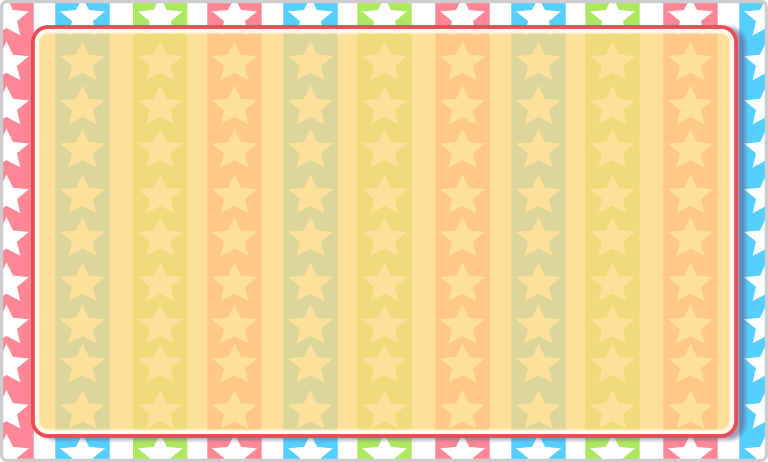
Reproduce this background procedurally as a Shadertoy shader.

```glsl
const vec2 CANVAS = vec2(768.0, 460.0);   // design grid stretched over the canvas
const float STRIPE_STEP = 76.0;
const float STRIPE_HALF = 27.2;
const float FIRST_STRIPE = 6.5;
const float STAR_RADIUS = 22.3;
const float STAR_INNER = 0.47;
const vec2 STAR_SQUASH = vec2(0.95, 1.05);
const float STAR_ROWS[11] = float[11](18.0, 62.5, 106.5, 149.5, 195.0, 237.5,
                                      282.5, 324.5, 363.5, 409.5, 453.0);
const vec2 PANEL_CENTER = vec2(384.5, 230.5);
const vec2 PANEL_HALF = vec2(353.5, 205.5);
const float PANEL_RADIUS = 17.0;
const float BORDER_WIDTH = 3.8;
const float GLOW_WIDTH = 8.5;
const float PANEL_OPACITY = 0.8;
const vec2 SHADOW_OFFSET = vec2(7.5, 2.0);
const float SHADOW_BLUR = 4.0;
const float SHADOW_OPACITY = 0.6;
const float FRAME_WIDTH = 3.2;
const float FRAME_RADIUS = 7.0;

const vec3 WHITE = vec3(1.0);
const vec3 PINK = vec3(1.0, 0.53, 0.59);
const vec3 BLUE = vec3(0.33, 0.81, 1.0);
const vec3 GREEN = vec3(0.68, 0.91, 0.38);
const vec3 CREAM = vec3(1.0, 0.848, 0.51);
const vec3 GLOW = vec3(1.0, 0.985, 0.94);
const vec3 BORDER = vec3(0.91, 0.30, 0.33);
const vec3 SHADOW = vec3(0.40, 0.37, 0.54);
const vec3 FRAME = vec3(0.81, 0.80, 0.81);

float pixelSize;

// Smooth coverage of the inside of a distance field
float fill(float d) {
    return clamp(0.5 - d / pixelSize, 0.0, 1.0);
}

float roundedBox(vec2 p, vec2 halfSize, float radius) {
    vec2 q = abs(p) - halfSize + radius;
    return length(max(q, 0.0)) + min(max(q.x, q.y), 0.0) - radius;
}

// Five-pointed star with one tip towards +y
float star(vec2 p, float radius, float inner) {
    const vec2 k = vec2(0.80902, -0.58779);
    p.x = abs(p.x);
    p -= 2.0 * max(dot(k, p), 0.0) * k;
    vec2 m = vec2(-k.x, k.y);
    p -= 2.0 * max(dot(m, p), 0.0) * m;
    p.x = abs(p.x);
    p.y -= radius;
    vec2 side = inner * vec2(-k.y, k.x) - vec2(0.0, 1.0);
    float h = clamp(dot(p, side) / dot(side, side), 0.0, radius);
    return length(p - side * h) * sign(p.y * side.x - p.x * side.y);
}

// Coloured stripes with a column of white stars in each
vec3 wallpaper(vec2 p) {
    float index = floor((p.x - FIRST_STRIPE) / STRIPE_STEP + 0.5);
    float kind = mod(index, 3.0);
    float center = FIRST_STRIPE + index * STRIPE_STEP;
    if (kind == 2.0) center += index < 3.0 ? 1.7 : -2.0;
    float x = p.x - center;
    vec3 tint = kind == 0.0 ? PINK : (kind == 1.0 ? BLUE : GREEN);

    float stars = 1e3;
    for (int i = 0; i < 11; i++) {
        vec2 q = vec2(x, STAR_ROWS[i] - p.y) * STAR_SQUASH;
        stars = min(stars, star(q, STAR_RADIUS, STAR_INNER));
    }
    float stripe = fill(abs(x) - STRIPE_HALF);
    return mix(WHITE, tint, stripe * (1.0 - fill(stars)));
}

void mainImage(out vec4 fragColor, in vec2 fragCoord) {
    vec2 p = fragCoord / iResolution.xy * CANVAS;
    p.y = CANVAS.y - p.y;
    pixelSize = CANVAS.x / iResolution.x;
    vec3 color = wallpaper(p);

    // Panel shadow
    float shade = roundedBox(p - PANEL_CENTER - SHADOW_OFFSET, PANEL_HALF, PANEL_RADIUS);
    shade = 1.0 - smoothstep(-SHADOW_BLUR, SHADOW_BLUR, shade);
    vec3 shaded = mix(color, SHADOW, shade * SHADOW_OPACITY);

    // Translucent panel with a pale inner rim and a red border
    float panel = roundedBox(p - PANEL_CENTER, PANEL_HALF, PANEL_RADIUS);
    vec3 inside = mix(color, CREAM, PANEL_OPACITY);
    float rim = smoothstep(-GLOW_WIDTH - 1.5, -GLOW_WIDTH + 2.0, panel);
    inside = mix(inside, GLOW, rim * 0.95);
    inside = mix(BORDER, inside, fill(panel + BORDER_WIDTH));
    color = mix(shaded, inside, fill(panel));

    // Grey frame around the canvas
    float frame = roundedBox(p - 0.5 * CANVAS, 0.5 * CANVAS, FRAME_RADIUS);
    color = mix(FRAME, color, fill(frame + FRAME_WIDTH));
    color = mix(WHITE, color, fill(frame));
    fragColor = vec4(color, 1.0);
}
```
